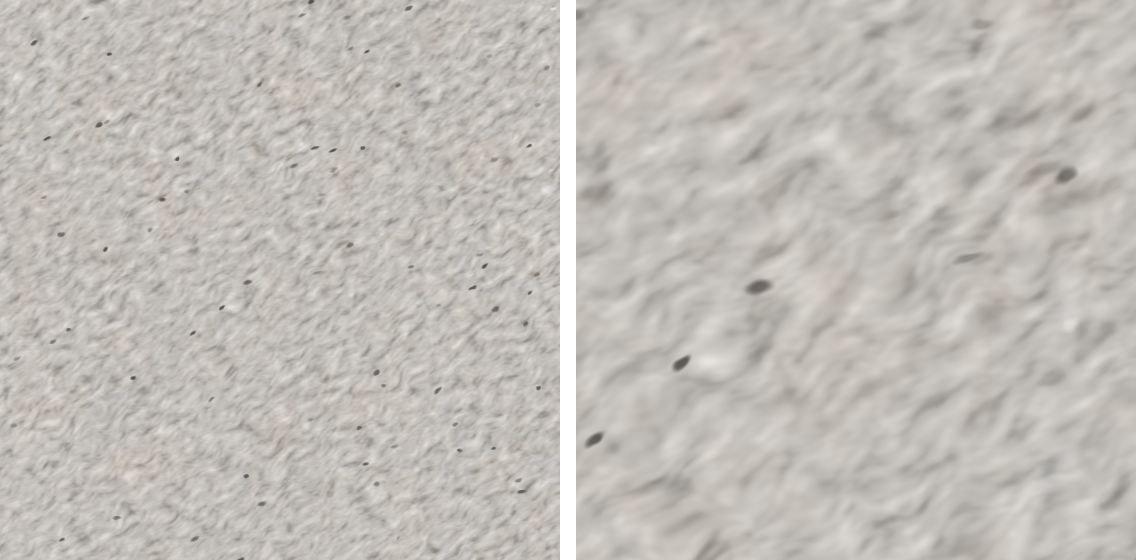
Left, the full canvas; right, a detail of the centre.
A Shadertoy shader for this texture:

```glsl
// Pale grey rough stone with slanted grain, scattered dark pits and a few bright flecks.

vec3 hash3(vec2 p) {
    vec3 q = fract(p.xyx * vec3(0.1031, 0.1030, 0.0973));
    q += dot(q, q.yxz + 33.33);
    return fract((q.xxy + q.yzz) * q.zyx);
}

float cornerSlope(vec2 cell, vec2 offset) {
    return dot(hash3(cell).xy * 2.0 - 1.0, offset);
}

// Gradient noise, centred on zero
float noise(vec2 p) {
    vec2 i = floor(p), f = fract(p);
    vec2 u = f * f * f * (f * (f * 6.0 - 15.0) + 10.0);
    vec2 x = vec2(1.0, 0.0), y = vec2(0.0, 1.0);
    float low = mix(cornerSlope(i, f), cornerSlope(i + x, f - x), u.x);
    float high = mix(cornerSlope(i + y, f - y), cornerSlope(i + 1.0, f - 1.0), u.x);
    return mix(low, high, u.y);
}

vec2 rotate(vec2 p, float angle) {
    float c = cos(angle), s = sin(angle);
    return vec2(c * p.x + s * p.y, c * p.y - s * p.x);
}

// Stretched octaves running up to the right, bent by a gentle warp
float slantedGrain(vec2 p) {
    vec2 bend = vec2(noise(p * 24.0 + 7.0), noise(p * 24.0 + 61.0));
    vec2 q = rotate(p + 0.011 * bend, 0.58);
    float grain = noise(q * vec2(31.0, 68.0) + 13.0);
    grain += 0.65 * noise(rotate(q, 0.17) * vec2(58.0, 125.0) + 41.0);
    grain += 0.32 * noise(rotate(q, -0.2) * vec2(105.0, 205.0) + 87.0);
    return grain;
}

// Returns pit darkness in x and fleck brightness in y
vec2 pitsAndFlecks(vec2 p) {
    const float cells = 22.0;
    vec2 marks = vec2(0.0);
    vec2 home = floor(p * cells);
    vec2 wobble = 0.0025 * vec2(noise(p * 110.0), noise(p * 110.0 + 35.0));
    for (int j = -1; j <= 1; j++) {
        for (int i = -1; i <= 1; i++) {
            vec2 cell = home + vec2(i, j);
            vec3 place = hash3(cell + 17.0);
            vec3 form = hash3(cell + 211.0);
            float crowding = 0.15 + 0.22 * noise(cell * 0.17 + 5.0);
            vec2 d = rotate(p + wobble - (cell + place.xy) / cells, 0.1 + 0.7 * form.x);
            vec2 radius = vec2(mix(0.006, 0.012, form.y), mix(0.0035, 0.0058, form.z));
            float pit = 1.0 - smoothstep(0.3, 1.0, length(d / radius));
            float depth = mix(0.3, 1.0, fract(form.x * 7.0 + form.z * 5.0));
            marks.x = max(marks.x, pit * depth * step(place.z, crowding));
            float fleck = 1.0 - smoothstep(0.2, 1.0, length(d / vec2(0.008, 0.0045)));
            marks.y = max(marks.y, fleck * form.y * step(0.98, place.z));
        }
    }
    return marks;
}

void mainImage(out vec4 fragColor, in vec2 fragCoord) {
    vec2 p = fragCoord / iResolution.y;

    // Grain with deeper hollows than crests, over faint broad patches
    float grain = slantedGrain(p);
    float hollow = max(-grain - 0.18, 0.0);
    float patches = noise(p * 5.0 + 3.0) + 0.7 * noise(p * 14.0 + 29.0);
    vec3 stone = vec3(0.759, 0.744, 0.722);
    stone += 0.16 * grain - 0.12 * hollow + 0.02 * patches;

    // Slight drift between warm and cool mineral
    float warmth = noise(p * 9.0 + 71.0) + 0.8 * noise(p * 32.0 + 19.0);
    stone += warmth * vec3(0.012, 0.0, -0.016);

    // Scattered marks
    vec2 marks = pitsAndFlecks(p);
    stone = mix(stone, vec3(0.29, 0.28, 0.26), 0.9 * marks.x);
    stone = mix(stone, vec3(0.94, 0.94, 0.92), 0.8 * marks.y);

    fragColor = vec4(clamp(stone, 0.0, 1.0), 1.0);
}
```
